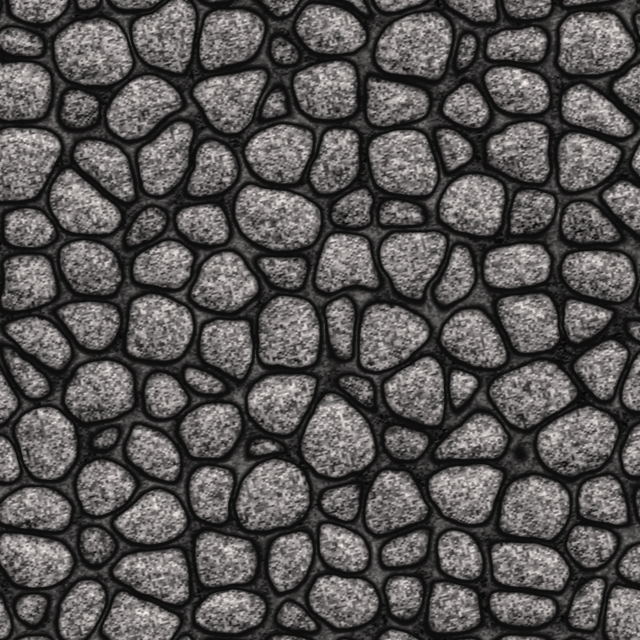
Give the GLSL for this texture, as a WebGL 1 fragment shader.

```glsl
precision highp float;
// Dry wall of rounded, grainy grey stones set in dark rough mortar.

uniform vec2 u_resolution;

#define CELLS vec2(10.3, 11.3) // stones across and up the canvas
#define JITTER 0.68            // scatter of the stone centres
#define SIZE_SPREAD 0.40       // contrast between large and small stones
#define ROUNDNESS 0.10         // corner rounding, in cells
#define GAP 0.058              // half the joint width, in cells
#define SHADOW_STEP vec2(0.025, 0.09) // direction to the light, in cells
#define STONE_TONE 0.495
#define GRAIN_FINE 0.50
#define GRAIN_COARSE 0.26
#define MORTAR_TONE 0.24
#define JOINT_TONE 0.05
#define TINT vec3(1.02, 0.99, 0.982)

vec3 hash3(vec2 p) {
  vec3 q = fract(p.xyx * vec3(0.1031, 0.1030, 0.0973));
  q += dot(q, q.yxz + 33.33);
  return fract((q.xxy + q.yzz) * q.zyx);
}

float noise(vec2 p) {
  vec2 i = floor(p), f = fract(p);
  f = f * f * (3.0 - 2.0 * f);
  float low = mix(hash3(i).x, hash3(i + vec2(1.0, 0.0)).x, f.x);
  float high = mix(hash3(i + vec2(0.0, 1.0)).x, hash3(i + 1.0).x, f.x);
  return mix(low, high, f.y);
}

// Stone centre (xy) and weight (z) for one grid cell.
vec3 stoneSeed(vec2 cell) {
  vec3 h = hash3(cell + 41.0);
  vec2 centre = cell + 0.5 + JITTER * (h.xy - 0.5);
  return vec3(centre, SIZE_SPREAD * (1.0 - h.z * h.z));
}

float power(vec2 p, vec3 seed) {
  vec2 d = p - seed.xy;
  return dot(d, d) - seed.z;
}

// Weighted Voronoi cell with rounded corners:
// x = depth inside the stone, y = its weight, z = its random value.
vec3 stones(vec2 p) {
  vec2 home = floor(p);
  vec3 own = vec3(0.0);
  float best = 1e5;
  for (int y = -2; y <= 2; y++) {
    for (int x = -2; x <= 2; x++) {
      vec3 seed = stoneSeed(home + vec2(x, y));
      float w = power(p, seed);
      if (w < best) { best = w; own = seed; }
    }
  }
  // Smooth minimum of the distances to all cell borders.
  float sum = 1e-9;
  for (int y = -2; y <= 2; y++) {
    for (int x = -2; x <= 2; x++) {
      vec3 seed = stoneSeed(home + vec2(x, y));
      float apart = length(seed.xy - own.xy);
      if (apart > 0.001) {
        float border = (power(p, seed) - best) / (2.0 * apart);
        sum += exp(-border / ROUNDNESS);
      }
    }
  }
  return vec3(-ROUNDNESS * log(sum) - GAP, own.z, fract(own.x * 7.31 + own.y * 3.17));
}

float dome(float depth) {
  return smoothstep(0.0, 0.32, depth);
}

void main() {
  vec2 uv = gl_FragCoord.xy / min(u_resolution.x, u_resolution.y);

  // Bend the grid so that the outlines are not straight.
  vec2 p = uv * CELLS;
  p += 0.20 * (vec2(noise(p * 1.6), noise(p * 1.6 + 57.0)) - 0.5);
  p += 0.05 * (vec2(noise(p * 5.0 + 13.0), noise(p * 5.0 + 91.0)) - 0.5);

  vec3 stone = stones(p);
  float depth = stone.x;
  float lightDepth = stones(p + SHADOW_STEP).x;

  // Grain, slightly stretched along a shallow slope.
  vec2 g = vec2(uv.x + 0.25 * uv.y, uv.y - 0.25 * uv.x);
  float fine = noise(g * vec2(240.0, 330.0)) - 0.5;
  float coarse = noise(g * vec2(105.0, 150.0) + 19.0) - 0.5;
  float mottle = noise(uv * 32.0 + 7.0) - 0.5;
  float grain = GRAIN_FINE * fine + GRAIN_COARSE * coarse;

  // Stone face: lit from above, darker on the rim and on small stones.
  float face = STONE_TONE + 0.05 * (stone.z - 0.5) + 0.07 * mottle;
  face -= 0.09 * (1.0 - smoothstep(0.0, 0.22, stone.y));
  face += 0.30 * (dome(depth) - dome(lightDepth)) + grain;
  face *= mix(0.55, 1.0, smoothstep(-0.01, 0.075, depth));

  // Mortar: rough in the wide joints, black in the narrow ones.
  float rough = MORTAR_TONE + 0.30 * mottle + 0.45 * grain;
  float open = smoothstep(-0.02, -0.10, depth);
  float shadow = smoothstep(-0.04, 0.03, lightDepth);
  float mortar = mix(JOINT_TONE, rough, open * (1.0 - 0.85 * shadow));

  float tone = mix(mortar, face, smoothstep(-0.02, 0.02, depth));
  gl_FragColor = vec4(clamp(tone, 0.03, 1.0) * TINT, 1.0);
}
```
